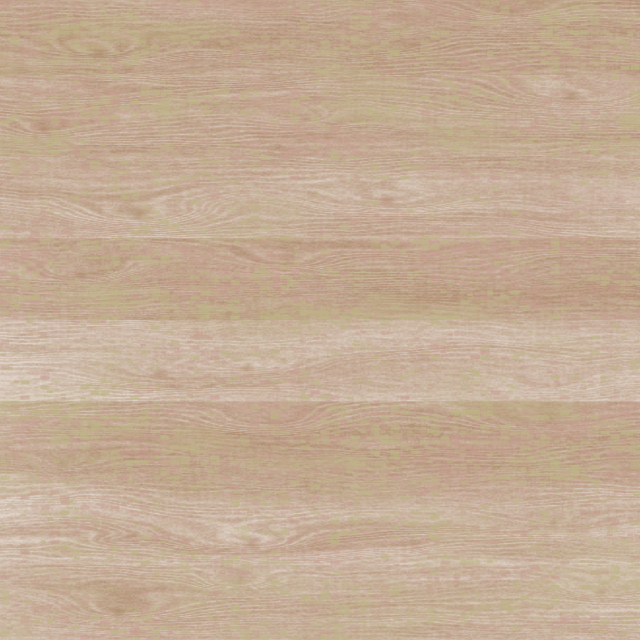
Give the GLSL for this texture, as a Shadertoy shader.

```glsl
const float PLANK_HEIGHT = 0.1276;
const float FIRST_SEAM = 0.1185;
const float TONES[8] = float[8](0.40, 0.41, 0.22, 0.52, 0.19, 0.42, 0.32, 0.24);

const vec3 DARK_OAK = vec3(0.725, 0.605, 0.505);
const vec3 PALE_OAK = vec3(0.850, 0.790, 0.740);
const vec3 KNOT_BROWN = vec3(0.64, 0.51, 0.37);
const vec3 GREEN_TINT = vec3(0.745, 0.710, 0.525);
const vec3 PINK_TINT = vec3(0.780, 0.610, 0.565);

float hash(vec2 p) {
    return fract(sin(dot(p, vec2(127.1, 311.7))) * 43758.5453);
}

float noise(vec2 p) {
    vec2 i = floor(p), f = fract(p);
    f = f * f * (3.0 - 2.0 * f);
    return mix(mix(hash(i), hash(i + vec2(1, 0)), f.x),
               mix(hash(i + vec2(0, 1)), hash(i + vec2(1, 1)), f.x), f.y);
}

float fbm(vec2 p) {
    float sum = 0.0, amp = 0.5;
    for (int i = 0; i < 4; i++) {
        sum += amp * noise(p);
        p = p * 2.03 + 17.3;
        amp *= 0.5;
    }
    return sum;
}

// x: height of the grain field, y: darkness of the knots
vec2 grainField(vec2 uv, float id) {
    float field = uv.y + 0.045 * (fbm(uv * vec2(3.5, 12.0) + id * 13.7) - 0.5);
    float knots = 0.0;
    for (int i = 0; i < 3; i++) {
        vec2 seed = vec2(float(i) + 3.0, id + 5.0);
        float x = (float(i) + 0.1 + 0.8 * hash(seed)) / 3.0;
        float y = FIRST_SEAM + (id - 0.8 + 0.6 * hash(seed + 31.0)) * PLANK_HEIGHT;
        float size = 0.4 + 0.6 * hash(seed + 57.0);
        vec2 d = uv - vec2(x, y);
        vec2 loop = d / (vec2(0.12, 0.024) * size);
        field += 0.036 * size * exp(-dot(loop, loop));
        vec2 core = d / (vec2(0.012, 0.008) * size);
        knots += size * exp(-dot(core, core));
    }
    return vec2(field, knots);
}

// One board: tone, broad streaks, growth lines, pores and knots
vec3 plankColor(vec2 uv, float id, float height) {
    float tone = TONES[int(clamp(id, 0.0, 7.0))];
    float paleBoard = smoothstep(0.3, 0.45, tone);
    vec2 grain = grainField(uv, id);
    vec2 flow = vec2(uv.x, grain.x);
    float streak = fbm(flow * vec2(2.0, 36.0) + id * 9.1) - 0.47;
    float phase = grain.x * 150.0 + 3.0 * noise(flow * vec2(5.0, 55.0));
    float lines = pow(0.5 + 0.5 * sin(6.2832 * phase), 2.0) - 0.375;
    float lineFade = 0.2 + 1.3 * noise(flow * vec2(6.0, 40.0) + id * 4.3);
    float fibre = noise(flow * vec2(14.0, 250.0)) - 0.5;
    float pores = noise(uv * vec2(90.0, 400.0)) - 0.5;
    float fleck = noise(uv * vec2(330.0, 470.0) + 9.0) - 0.5;

    float light = tone + (0.65 + 0.25 * paleBoard) * streak;
    light += 0.30 * lines * lineFade + 0.26 * fibre + 0.30 * pores + 0.34 * fleck;
    light += 0.18 * smoothstep(0.4, 0.0, height) * paleBoard;
    light += 0.32 * exp(-uv.x * 8.0) * smoothstep(0.75, 0.4, uv.y);
    light += 0.14 * exp((uv.x - 1.0) * 9.0) * paleBoard;
    vec3 color = mix(DARK_OAK, PALE_OAK, clamp(light, -0.2, 1.15));
    return mix(color, KNOT_BROWN, 0.5 * min(grain.y, 1.0));
}

// Soft rectangular patches gathered in loose clusters
float tintBlocks(vec2 uv, vec2 cells, float seed, float density, float pixel) {
    vec2 p = uv * cells;
    vec2 id = floor(p);
    float cluster = smoothstep(0.3, 0.75, noise(id * vec2(0.16, 0.25) + seed));
    float present = step(hash(id + seed), density * cluster);
    vec2 inside = 0.5 - abs(fract(p) - 0.5);
    vec2 edge = smoothstep(vec2(0.0), cells * pixel, inside);
    return present * edge.x * edge.y * (0.4 + 0.6 * hash(id + seed + 7.0));
}

void mainImage(out vec4 fragColor, in vec2 fragCoord) {
    vec2 uv = fragCoord / iResolution.xy;
    float pixel = 1.0 / iResolution.y;

    // Stacked boards with a smoothed seam
    float row = (uv.y - FIRST_SEAM) / PLANK_HEIGHT + 1.0;
    float id = floor(row);
    float height = fract(row);
    float seam = smoothstep(1.0 - 1.5 * pixel / PLANK_HEIGHT, 1.0, height);
    vec3 color = mix(plankColor(uv, id, height), plankColor(uv, id + 1.0, 0.0), seam);

    // Blotchy colour wear, strongest on the darker boards
    float tone = TONES[int(clamp(id, 0.0, 7.0))];
    float wear = mix(1.0, 0.4, smoothstep(0.2, 0.5, tone));
    float green = tintBlocks(uv, vec2(64.0, 128.0), 11.0, 0.36 * wear, pixel);
    green += tintBlocks(uv, vec2(96.0, 192.0), 43.0, 0.30 * wear, pixel);
    float pink = tintBlocks(uv, vec2(64.0, 128.0), 83.0, 0.30 * wear, pixel);
    pink += tintBlocks(uv, vec2(96.0, 192.0), 29.0, 0.32 * wear, pixel);

    // Faint larger drifts of the same two hues
    float drift = fbm(uv * vec2(7.0, 22.0) + 5.0);
    green += 0.45 * smoothstep(0.52, 0.7, drift) * wear;
    pink += 0.40 * smoothstep(0.42, 0.28, drift) * wear;
    color = mix(color, PINK_TINT, 0.6 * min(pink, 1.0));
    color = mix(color, GREEN_TINT, 0.75 * min(green, 1.0));

    fragColor = vec4(color, 1.0);
}
```
